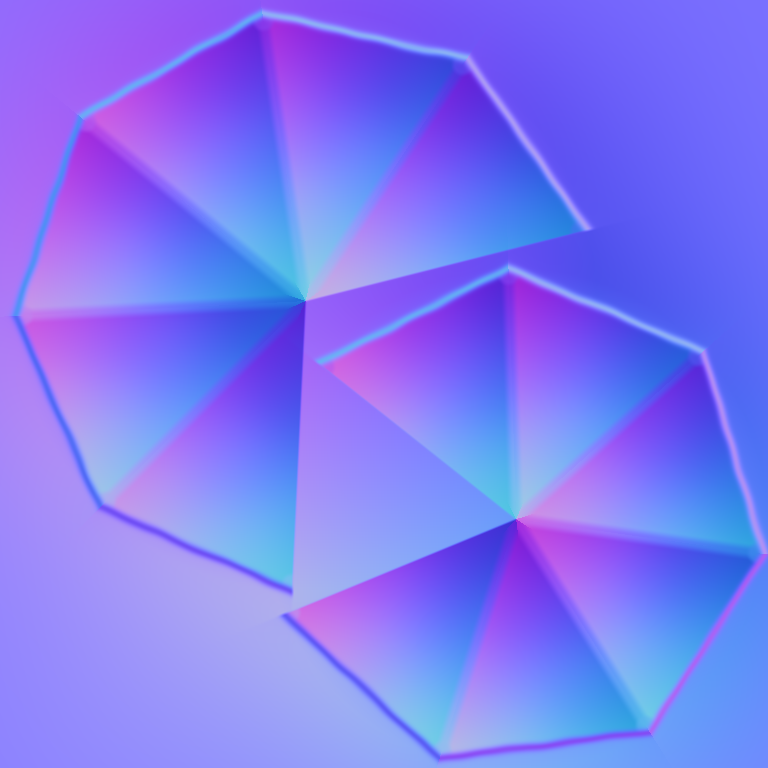
Reproduce this texture map procedurally as a WebGL 2 fragment shader.

```glsl
#version 300 es
precision highp float;
// Normal map of two open faceted fans resting in a shallow dished surface.

uniform vec2 u_resolution;
out vec4 outColor;

const float FACETS_PER_SIDE = 3.0;
const float EDGE = 0.0018;

struct Fan {
    vec2 center;
    float radius;
    float heading;  // angle of the fan's middle crease
    float spread;   // angle of one facet
};

vec2 direction(float angle) {
    return vec2(cos(angle), sin(angle));
}

vec2 hashGradient(vec2 cell) {
    float h = fract(sin(dot(cell, vec2(127.1, 311.7))) * 43758.5);
    return direction(h * 6.2832);
}

float gradientNoise(vec2 p) {
    vec2 i = floor(p), f = fract(p);
    vec2 u = f * f * f * (f * (f * 6.0 - 15.0) + 10.0);
    float a = dot(hashGradient(i), f);
    float b = dot(hashGradient(i + vec2(1, 0)), f - vec2(1, 0));
    float c = dot(hashGradient(i + vec2(0, 1)), f - vec2(0, 1));
    float d = dot(hashGradient(i + vec2(1, 1)), f - vec2(1, 1));
    return mix(mix(a, b, u.x), mix(c, d, u.x), u.y);
}

// Slope of one concave facet, leaning toward its own middle.
vec2 facetSlope(vec2 q, Fan fan, float index) {
    vec2 middle = direction(fan.heading + (index + 0.5) * fan.spread);
    vec2 v = (middle * fan.radius * 0.56 - q) * 1.9 / fan.radius;
    return 0.5 * v / sqrt(1.0 + dot(v, v)) + vec2(-0.025, -0.04);
}

// Pull of the dished ground toward a fan, fading outward.
vec2 groundSlope(vec2 p, Fan fan) {
    vec2 q = p - fan.center;
    float r = length(q) / fan.radius;
    vec2 inward = -q / fan.radius / max(r, 1.0);
    return 0.17 * inward * exp(-1.7 * max(r - 1.0, 0.0));
}

vec2 applyFan(vec2 slope, vec2 p, Fan fan) {
    vec2 q = p - fan.center;
    float r = length(q);
    vec2 axis = direction(fan.heading);
    float angle = atan(axis.x * q.y - axis.y * q.x, dot(axis, q));
    float sector = angle / fan.spread;
    float index = clamp(floor(sector), -FACETS_PER_SIDE, FACETS_PER_SIDE - 1.0);
    vec2 middle = direction(fan.heading + (index + 0.5) * fan.spread);

    // Signed distances to the rim and to the two open sides
    float rim = dot(q, middle) - fan.radius * cos(fan.spread * 0.5);
    float opening = abs(angle) - FACETS_PER_SIDE * fan.spread;
    float side = r * sin(clamp(opening, -1.57, 1.57));

    // Facet, softened into its neighbour along the crease
    float crease = floor(sector + 0.5);
    float neighbor = crease > index ? index + 1.0 : index - 1.0;
    neighbor = clamp(neighbor, -FACETS_PER_SIDE, FACETS_PER_SIDE - 1.0);
    float creaseDistance = r * abs(sin((sector - crease) * fan.spread));
    float blend = 0.5 * (1.0 - smoothstep(0.0, 0.012, creaseDistance));
    vec2 facet = mix(facetSlope(q, fan, index), facetSlope(q, fan, neighbor), blend);
    facet += 0.022 * gradientNoise(p * 9.0 + index * 3.7);

    // Worn chip at each outer corner
    float cornerIndex = clamp(crease, -FACETS_PER_SIDE, FACETS_PER_SIDE);
    vec2 corner = direction(fan.heading + cornerIndex * fan.spread);
    float chip = 1.0 - smoothstep(0.009, 0.017, length(q - corner * fan.radius * 0.975));
    facet = mix(facet, -corner * 0.24, chip * 0.6);

    // Body, then the outward bevel and its faint halo
    float inside = 1.0 - smoothstep(-EDGE, EDGE, max(rim, side));
    slope = mix(slope, facet, inside);
    float within = 1.0 - smoothstep(-EDGE, EDGE * 2.0, side);
    float wobble = 0.003 * gradientNoise(p * 22.0);
    float offset = (rim + wobble) / 0.0055;
    float bevel = exp(-offset * offset) * within;
    float halo = exp(-max(rim, 0.0) / 0.025) * within * (1.0 - inside);
    slope += middle * 0.05 * halo;
    return mix(slope, middle * 0.26, bevel * 0.85);
}

vec3 encodeSlope(vec2 slope) {
    return vec3(0.5 + slope, 1.0 - 1.05 * dot(slope, slope));
}

void main() {
    vec2 p = gl_FragCoord.xy / u_resolution;
    Fan upper = Fan(vec2(0.398, 0.608), 0.379, 2.4565, 0.7362);
    Fan lower = Fan(vec2(0.672, 0.324), 0.327, -0.1396, 0.8704);

    vec2 slope = groundSlope(p, upper) + groundSlope(p, lower);
    slope += vec2(0.015, -0.025) + 0.02 * gradientNoise(p * 2.5);
    slope = applyFan(slope, p, upper);
    slope = applyFan(slope, p, lower);
    outColor = vec4(clamp(encodeSlope(slope), 0.0, 1.0), 1.0);
}
```
